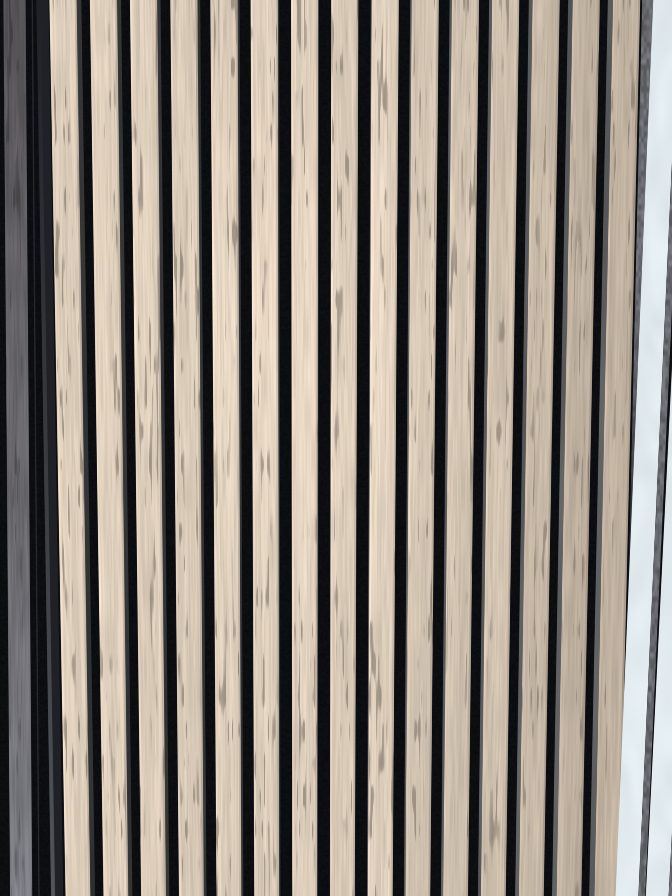
Reproduce this texture procedurally as a Shadertoy shader.

```glsl
// Fifteen pale wooden slats over black felt, converging slightly downwards,
// between a dark grey plank on the left and white planks on the right.
// Slats come from a repeated slanted coordinate; grain is stretched noise.

float hash(vec2 p) {
    p = fract(p * vec2(0.1031, 0.1137));
    p += dot(p, p.yx + 33.33);
    return fract((p.x + p.y) * p.x * 17.0);
}

float noise(vec2 p) {
    vec2 i = floor(p), f = fract(p);
    f = f * f * (3.0 - 2.0 * f);
    return mix(mix(hash(i), hash(i + vec2(1, 0)), f.x),
               mix(hash(i + vec2(0, 1)), hash(i + vec2(1, 1)), f.x), f.y);
}

// Coverage of the interval from a to b, softened by one pixel
float band(float x, float a, float b) {
    float soft = 0.6 / iResolution.x;
    return smoothstep(a - soft, a + soft, x) * (1.0 - smoothstep(b - soft, b + soft, x));
}

// Wood figure: x = broad tone, y = fine fibres, z = dark short pores
vec3 grain(vec2 p, float seed) {
    p.x += 0.003 * noise(vec2(p.y * 5.0, seed));
    float tone = noise(vec2(p.x * 130.0 + seed, p.y * 3.0));
    float fibre = noise(vec2(p.x * 480.0, p.y * 22.0 + seed));
    float pore = smoothstep(0.69, 0.9, noise(vec2(p.x * 310.0 + seed, p.y * 27.0)));
    pore *= smoothstep(0.3, 0.65, noise(vec2(p.x * 90.0, p.y * 6.0 + seed)));
    return vec3(tone, fibre, pore);
}

void mainImage(out vec4 fragColor, in vec2 fragCoord) {
    vec2 p = fragCoord / iResolution.xy;
    float x = p.x, h = p.y;

    // Black felt with a faint nap
    vec3 color = vec3(0.035, 0.04, 0.055) + 0.025 * noise(p * vec2(380.0, 510.0));

    // Dark grey plank and charcoal backing edge on the left
    float shift = 0.010 * (1.0 - h);
    vec3 g = grain(vec2(x - shift, h), 7.0);
    float cloud = noise(vec2(x * 60.0 + 3.0 * noise(p * 8.0), h * 18.0));
    vec3 greyWood = mix(vec3(0.34, 0.33, 0.34), vec3(0.49, 0.49, 0.52), 1.0 - h);
    greyWood *= 0.84 + 0.16 * g.y + 0.14 * cloud - 0.2 * g.z;
    color = mix(color, greyWood, band(x, 0.005 + shift, 0.038 + shift));
    color = mix(color, vec3(0.21, 0.23, 0.25), 0.6 * band(x, 0.047 + shift, 0.049 + shift));
    float backing = 0.054 + 0.022 * (1.0 - h);
    color = mix(color, vec3(0.12, 0.13, 0.15), band(x, backing, backing + 0.018));
    color = mix(color, vec3(0.40, 0.42, 0.44), 0.7 * (1.0 - h) * band(x, backing, backing + 0.006));

    // Slats: the left edge and the pitch both drift with height
    float start = mix(0.0975, 0.0735, h);
    float pitch = mix(0.0562, 0.0599, h);
    float slatWidth = mix(0.0370, 0.0405, h);
    for (int k = 0; k < 15; k++) {
        float n = float(k);
        float left = start + n * pitch + 0.0008 * (hash(vec2(n, 3.0)) - 0.5);
        float right = left + slatWidth;

        // Side faces seen at an angle, wider away from the middle
        float leftSide = 0.0011 * max(n - 7.0, 0.0);
        float rightSide = 0.0010 * max(7.0 - n, 0.0);
        vec3 side = mix(vec3(0.21, 0.23, 0.25), vec3(0.42, 0.42, 0.42), 0.5 + 0.4 * noise(vec2(n, h * 9.0)));
        color = mix(color, side, band(x, left - leftSide, left) * step(7.5, n));
        color = mix(color, side * 0.55, band(x, right, right + rightSide) * step(n, 6.5));

        // Front face, paler in the middle and browner at the right
        float seed = n * 13.7 + 2.0;
        vec3 w = grain(vec2(x - left, h), seed);
        vec3 wood = mix(vec3(0.87, 0.81, 0.735), vec3(0.77, 0.71, 0.64), smoothstep(8.0, 15.0, n));
        wood *= 0.965 + 0.06 * hash(vec2(n, 9.0));
        wood *= 0.93 + 0.07 * w.x + 0.10 * (w.y - 0.35);
        wood = mix(wood, vec3(0.50, 0.46, 0.42), 0.65 * w.z);
        wood *= 1.0 + 0.05 * exp(-12.0 * dot(p - vec2(0.5, 0.58), p - vec2(0.5, 0.58)));

        // Light bevel on the left rim, shaded one on the right
        wood *= 1.0 + 0.05 * band(x, left, left + 0.003) - 0.13 * band(x, right - 0.003, right);
        color = mix(color, wood, band(x, left, right));
    }

    // White planks on the right, each with a grey side face
    float edge = mix(0.916, 0.972, h);
    float marble = noise(p * vec2(45.0, 22.0) + 4.0 * noise(p * 9.0));
    vec3 white = vec3(0.86, 0.895, 0.91) + 0.05 * marble;
    vec3 greySide = vec3(0.40, 0.41, 0.43) * (0.8 + 0.4 * noise(p * vec2(250.0, 160.0)));
    float lastRight = start + 14.0 * pitch + slatWidth;
    color = mix(color, greySide, band(x, lastRight + 0.003, edge) * smoothstep(0.2, 0.7, h));
    for (int k = 0; k < 2; k++) {
        float a = edge + float(k) * mix(0.045, 0.055, h);
        float b = a + mix(0.034, 0.039, h);
        color = mix(color, white, band(x, a, b));
        color = mix(color, greySide, band(x, b, b + 0.010));
    }

    fragColor = vec4(clamp(color, 0.0, 1.0), 1.0);
}
```
